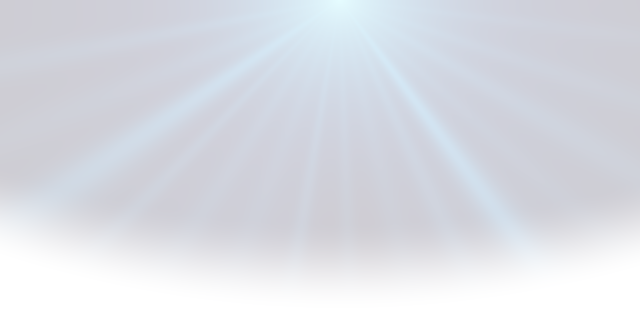
Write a WebGL 1 fragment shader that draws this background.

```glsl
precision highp float;

uniform vec2 u_resolution;

const vec3 WARM_GREY = vec3(0.812, 0.794, 0.810);
const vec3 COOL_GREY = vec3(0.800, 0.803, 0.828);
const vec3 LAVENDER = vec3(0.818, 0.828, 0.885);
const vec3 RAY_BLUE = vec3(0.825, 0.900, 0.955);
const vec3 CORE_CYAN = vec3(0.900, 0.990, 1.000);
const float FIRST_RAY = -1.38;
const float RAY_SPACING = 0.202;

float bell(float x, float width) {
    float t = x / width;
    return exp(-t * t);
}

// Slow drift between the two greys, from layered sines
float tint(vec2 p) {
    float wave = sin(p.x * 4.1 + 2.0 * p.y) + 0.6 * sin(p.y * 7.3 - p.x * 2.7 + 1.0);
    return clamp(0.35 + 0.18 * wave + 0.12 * p.x, 0.0, 1.0);
}

// Evenly spaced faint rays whose strengths vary
float fineRays(float angle, float dist) {
    float sum = 0.0;
    for (int i = 0; i < 15; i++) {
        float n = float(i);
        float strength = 0.24 + 0.10 * sin(n * 2.1 + 1.2);
        float width = 0.045 + 0.012 * sin(n * 1.7);
        sum += strength * bell(angle - FIRST_RAY - n * RAY_SPACING, width);
    }
    return sum * exp(-dist * 0.5);
}

// Two broad beams, one to each side
float mainBeams(float angle, float dist) {
    float left = 0.85 * bell(angle + 0.965, 0.075);
    float right = bell(angle - 0.640, 0.070);
    return (left + right) * exp(-dist * 0.75);
}

// White floor that climbs towards the sides
float floorFade(vec2 p, float centre) {
    float offset = p.x - centre;
    float middle = 0.17 + 0.15 * offset * offset;
    return 1.0 - smoothstep(middle - 0.15, middle + 0.14, p.y);
}

void main() {
    vec2 p = gl_FragCoord.xy / u_resolution.y;
    float aspect = u_resolution.x / u_resolution.y;
    vec2 source = vec2(0.531 * aspect, 1.0);
    vec2 d = p - source;
    float dist = length(d);
    float angle = atan(d.x, max(-d.y, 0.0001));

    // Grey backdrop with a lavender haze, thinner straight below
    vec3 color = mix(WARM_GREY, COOL_GREY, tint(p));
    float gap = bell(angle - 0.06, 0.25) * smoothstep(0.35, 0.75, dist);
    color = mix(color, LAVENDER, 0.8 * bell(dist, 0.85) * (1.0 - 0.6 * gap));

    // Rays
    float rays = fineRays(angle, dist) + mainBeams(angle, dist);
    color = mix(color, RAY_BLUE, min(rays, 1.0));

    // Glow around the source
    float halo = length(d * vec2(0.85, 1.0));
    color = mix(color, RAY_BLUE, 0.85 * bell(halo, 0.28));
    color = mix(color, CORE_CYAN, exp(-halo * 9.0));

    color = mix(color, vec3(1.0), floorFade(p, source.x));
    gl_FragColor = vec4(color, 1.0);
}
```
